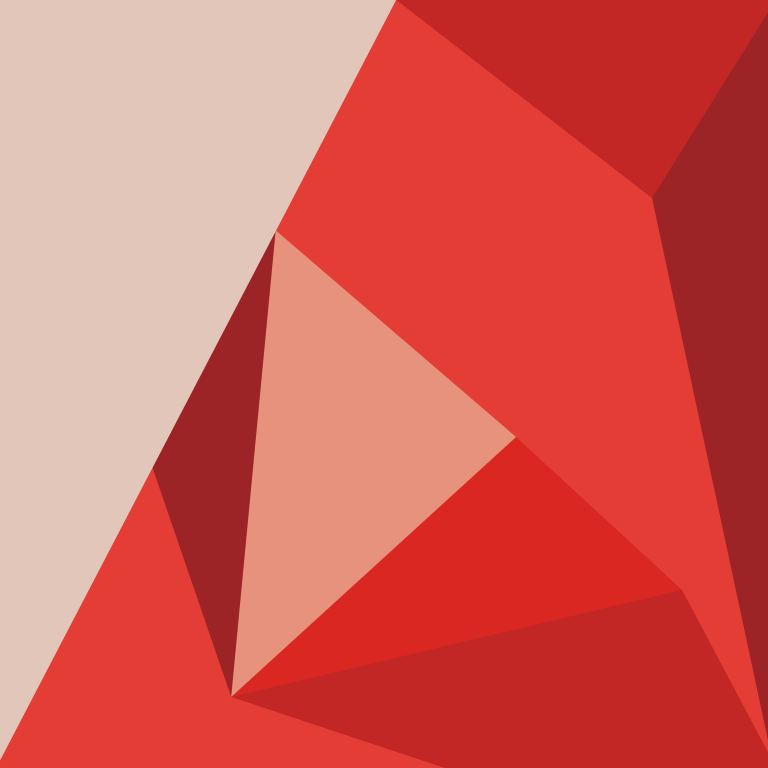
Write a Shadertoy shader that draws this background.

```glsl
#define RED     vec3(0.890, 0.240, 0.212)
#define CRIMSON vec3(0.760, 0.153, 0.145)
#define MAROON  vec3(0.610, 0.141, 0.153)
#define SCARLET vec3(0.860, 0.153, 0.133)
#define SALMON  vec3(0.905, 0.573, 0.490)
#define BEIGE   vec3(0.888, 0.775, 0.730)
#define EDGE_WIDTH 1.3

// Signed distance to the line a-b, positive on its left
float leftOf(vec2 p, vec2 a, vec2 b) {
    vec2 along = normalize(b - a);
    vec2 offset = p - a;
    return along.x * offset.y - along.y * offset.x;
}

// Coverage of a convex counter-clockwise quad
float facet(vec2 p, vec2 a, vec2 b, vec2 c, vec2 d) {
    float inside = min(min(leftOf(p, a, b), leftOf(p, b, c)),
                       min(leftOf(p, c, d), leftOf(p, d, a)));
    float halfEdge = 0.5 * EDGE_WIDTH / min(iResolution.x, iResolution.y);
    return smoothstep(-halfEdge, halfEdge, inside);
}

void mainImage(out vec4 fragColor, in vec2 fragCoord) {
    vec2 p = fragCoord / iResolution.xy;

    // Shared corners
    vec2 crest  = vec2(0.516, 1.000);
    vec2 ridge  = vec2(0.849, 0.742);
    vec2 peak   = vec2(0.359, 0.700);
    vec2 base   = vec2(0.301, 0.0925);
    vec2 middle = vec2(0.672, 0.431);
    vec2 right  = vec2(0.888, 0.232);

    vec3 color = RED;

    // Upper right folds; each facet runs under the next to hide seams
    color = mix(color, CRIMSON, facet(p, crest, ridge, vec2(1.2, 1.15), vec2(0.6, 1.3)));
    color = mix(color, MAROON, facet(p, ridge, vec2(1.151, -0.67), vec2(1.3, 0.3), vec2(1.151, 1.226)));

    // Central pyramid
    color = mix(color, MAROON, facet(p, vec2(0.168, 0.480), base, vec2(0.4, 0.4), peak));
    color = mix(color, SALMON, facet(p, base, vec2(0.62, 0.3), middle, peak));
    color = mix(color, SCARLET, facet(p, base, vec2(0.8, 0.1), right, middle));
    color = mix(color, CRIMSON, facet(p, base, vec2(0.857, -0.0925), vec2(1.056, -0.085), right));

    // Pale sheet along the left diagonal
    color = mix(color, BEIGE, facet(p, vec2(-0.103, -0.188), vec2(0.619, 1.198), vec2(-0.2, 1.2), vec2(-0.2, -0.18)));

    fragColor = vec4(color, 1.0);
}
```
